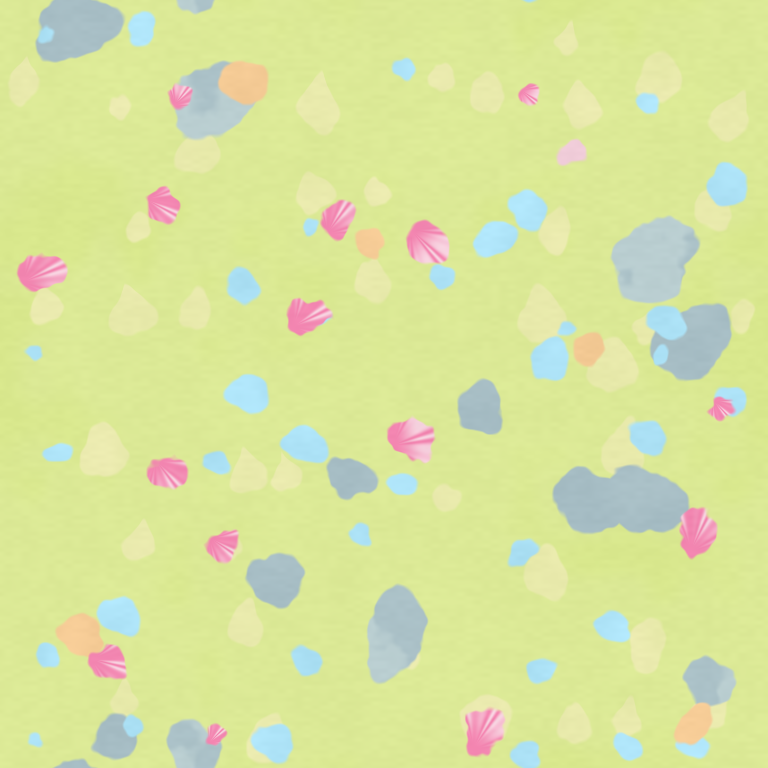
Give the GLSL for this pattern, as a Shadertoy shader.

```glsl
const vec3 LIME = vec3(0.862, 0.915, 0.588);
const vec3 DEEP_LIME = vec3(0.838, 0.900, 0.530);
const vec3 CREAM = vec3(0.922, 0.918, 0.690);
const vec3 SLATE = vec3(0.645, 0.735, 0.765);
const vec3 MIST = vec3(0.730, 0.810, 0.820);
const vec3 SKY = vec3(0.680, 0.890, 0.970);
const vec3 PEACH = vec3(0.955, 0.790, 0.580);
const vec3 BLUSH = vec3(0.940, 0.800, 0.850);
const vec3 ROSE = vec3(0.950, 0.520, 0.690);
const float TAU = 6.2832;
const float EDGE = 0.0025;

struct Flake {
    float dist;   // signed distance, canvas units
    vec2 local;   // position inside the flake, about -1 to 1
    vec4 seed;
};

// Integer hash, four values from 0 to 1
vec4 hash4(vec2 cell, float salt, float index) {
    uvec4 v = uvec4(cell, salt, index);
    v = v * 1664525u + 1013904223u;
    for (int i = 0; i < 2; i++) {
        v.x += v.y * v.w;
        v.y += v.z * v.x;
        v.z += v.x * v.y;
        v.w += v.y * v.z;
        v ^= v >> 16u;
    }
    return vec4(v & 0xffffu) / 65535.0;
}

// Value noise that wraps after a whole number of cells
float wrapNoise(vec2 uv, vec2 cells, float salt) {
    vec2 p = uv * cells, i = floor(p), f = fract(p);
    f = f * f * (3.0 - 2.0 * f);
    vec2 lo = mod(i, cells), hi = mod(i + 1.0, cells);
    float a = hash4(lo, salt, 0.0).x;
    float b = hash4(vec2(hi.x, lo.y), salt, 0.0).x;
    float c = hash4(vec2(lo.x, hi.y), salt, 0.0).x;
    float d = hash4(hi, salt, 0.0).x;
    return mix(mix(a, b, f.x), mix(c, d, f.x), f.y);
}

mat2 rotation(float a) {
    return mat2(cos(a), sin(a), -sin(a), cos(a));
}

// Gentle lobes around a unit circle
float lobes(float angle, vec4 seed) {
    return 0.09 * sin(2.0 * angle + TAU * seed.x)
         + 0.07 * sin(3.0 * angle + TAU * seed.y)
         + 0.04 * sin(5.0 * angle + TAU * seed.w);
}

// Nearest flake of a jittered, wrapping grid
Flake scatter(vec2 uv, float cells, float share, vec2 sizes, float stretch,
              float spin, float taper, float salt) {
    Flake best = Flake(1.0, vec2(0.0), vec4(0.0));
    vec2 base = floor(uv * cells);
    for (int y = -1; y <= 1; y++)
    for (int x = -1; x <= 1; x++) {
        vec2 cell = base + vec2(x, y);
        vec4 place = hash4(mod(cell, cells), salt, 1.0);
        vec4 seed = hash4(mod(cell, cells), salt, 2.0);
        if (place.z > share) continue;
        float size = mix(sizes.x, sizes.y, place.w);
        vec2 q = uv - (cell + 0.08 + 0.84 * place.xy) / cells;
        q = rotation(spin * (seed.x - 0.5)) * q / size;
        float s = sqrt(mix(1.0, stretch, seed.y));
        q *= vec2(1.0 / s, s);
        q.x /= 1.0 - taper * seed.z * smoothstep(-0.5, 1.1, q.y);
        float d = (length(q) - 1.0 - lobes(atan(q.y, q.x + 1e-5), seed)) * size;
        if (d < best.dist) best = Flake(d, q, seed);
    }
    return best;
}

float coverage(float dist) {
    return 1.0 - smoothstep(-EDGE, EDGE, dist);
}

// Petal streaks fanning out from one side; some petals stay plain
vec3 petalColour(Flake f) {
    float a = atan(f.local.y + 0.1, f.local.x + 0.95);
    float streak = 0.5 + 0.5 * sin(13.0 * a + 2.5 * sin(7.0 * a) + TAU * f.seed.w);
    float fade = streak * smoothstep(-0.8, 0.5, f.local.x);
    vec3 striped = mix(ROSE, BLUSH + 0.03, fade);
    return f.seed.z < 0.25 ? BLUSH : striped;
}

void mainImage(out vec4 fragColor, in vec2 fragCoord) {
    vec2 uv = fragCoord / iResolution.xy;

    // Shared paper and wash textures
    float cloud = wrapNoise(uv, vec2(7.0), 11.0);
    float wash = wrapNoise(uv, vec2(22.0), 12.0);
    float torn = 0.6 * wrapNoise(uv, vec2(52.0), 13.0)
               + 0.4 * wrapNoise(uv, vec2(110.0), 14.0) - 0.5;
    float fibre = wrapNoise(uv, vec2(90.0, 190.0), 15.0) - 0.5;

    // Ground
    vec3 colour = mix(LIME, DEEP_LIME, 0.7 * smoothstep(0.5, 0.85, 0.6 * cloud + 0.4 * wash));

    // Cream drops with narrow tops
    Flake drop = scatter(uv, 9.0, 0.52, vec2(0.014, 0.036), 0.75, 0.7, 0.8, 21.0);
    colour = mix(colour, CREAM, coverage(drop.dist + 0.007 * torn) * (0.75 + 0.25 * wash));

    // Large slate flakes, some pale with darker patches
    Flake slate = scatter(uv, 5.0, 0.5, vec2(0.026, 0.057), 1.5, TAU, 0.25, 22.0);
    float pale = step(slate.seed.z, 0.35);
    float patches = smoothstep(0.45, 0.65, wash + 0.3 * torn);
    vec3 stone = mix(SLATE, MIST, mix(0.25 * wash, 1.0 - 0.75 * patches, pale));
    colour = mix(colour, stone, coverage(slate.dist + 0.011 * torn));

    // Sky blue dabs
    Flake dab = scatter(uv, 9.0, 0.52, vec2(0.009, 0.027), 1.6, 2.5, 0.2, 23.0);
    colour = mix(colour, SKY + 0.04 * (wash - 0.5), coverage(dab.dist + 0.007 * torn));

    // Peach chips
    Flake chip = scatter(uv, 5.0, 0.36, vec2(0.018, 0.037), 1.5, 2.0, 0.3, 24.0);
    colour = mix(colour, PEACH + 0.03 * (wash - 0.5), coverage(chip.dist + 0.008 * torn));

    // Ragged pink petals
    Flake petal = scatter(uv, 6.0, 0.47, vec2(0.011, 0.029), 1.35, 2.5, 0.25, 25.0);
    colour = mix(colour, petalColour(petal), coverage(petal.dist + 0.016 * torn));

    // Faint paper grain
    colour += 0.018 * fibre + 0.012 * (wash - 0.5);
    fragColor = vec4(colour, 1.0);
}
```
